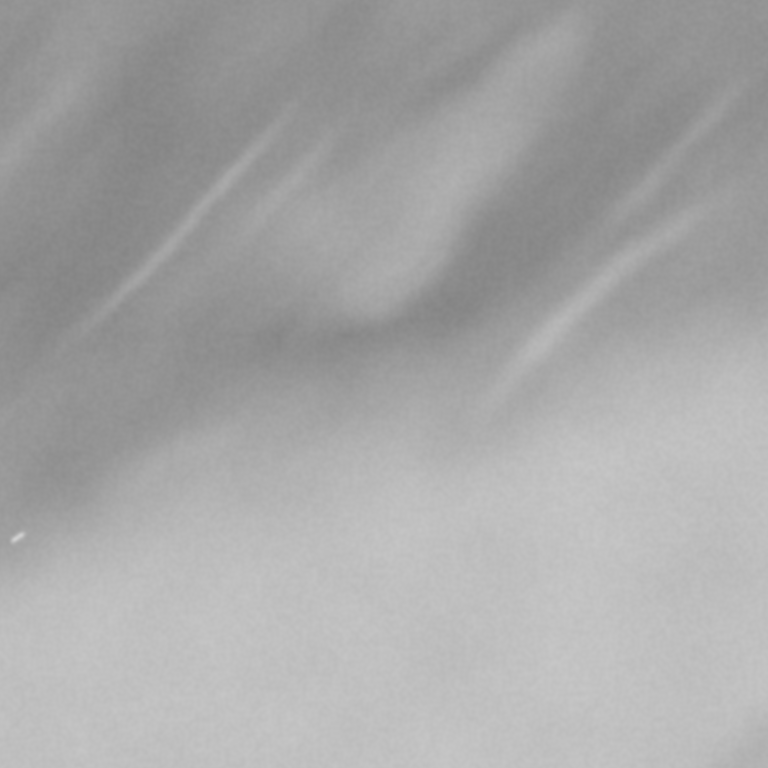
Reproduce this texture procedurally as a Shadertoy shader.

```glsl
// Soft grey cloud deck: a pale bank rises from below into a darker sky that
// is combed by diagonal wisps and holds one tapered puff of vapour.
// Built from tapered strokes, a round cone distance and gradient noise.

const float PALE_BANK = 0.752;
const float DARK_SKY = 0.578;
const vec2 WIND = vec2(0.7071, 0.7071);

// Random unit vector for a lattice cell
vec2 cellGradient(vec2 cell) {
    uvec2 q = uvec2(ivec2(cell)) * uvec2(1597334u, 3812015u);
    uint h = (q.x ^ q.y) * 1597334u;
    h = (h ^ (h >> 15)) * 2246822u;
    h ^= h >> 13;
    float angle = float(h & 65535u) / 65536.0 * 6.28319;
    return vec2(cos(angle), sin(angle));
}

float gradientNoise(vec2 p) {
    vec2 i = floor(p), f = p - i;
    vec2 u = f * f * f * (f * (f * 6.0 - 15.0) + 10.0);
    vec2 e = vec2(0.0, 1.0);
    float bottom = mix(dot(cellGradient(i), f),
                       dot(cellGradient(i + e.yx), f - e.yx), u.x);
    float top = mix(dot(cellGradient(i + e.xy), f - e.xy),
                    dot(cellGradient(i + e.yy), f - e.yy), u.x);
    return mix(bottom, top, u.y);
}

float fbm(vec2 p, int octaves) {
    float sum = 0.0, weight = 1.0;
    for (int i = 0; i < octaves; i++) {
        sum += weight * gradientNoise(p);
        p = mat2(1.6, 1.2, -1.2, 1.6) * p + 17.3;
        weight *= 0.5;
    }
    return sum;
}

// Noise stretched along the wind
float windNoise(vec2 p, float along, float across) {
    vec2 q = vec2(dot(p, WIND), dot(p, vec2(-WIND.y, WIND.x)));
    float sum = 0.0, weight = 1.0;
    for (int i = 0; i < 3; i++) {
        sum += weight * gradientNoise(q * vec2(along, across) + 9.7 * float(i));
        q *= 2.0;
        weight *= 0.5;
    }
    return sum;
}

// Soft stroke from a to b, faded at both ends and bowed sideways
float stroke(vec2 p, vec2 a, vec2 b, float width, float bow) {
    vec2 axis = b - a;
    float len = length(axis);
    vec2 dir = axis / len;
    float t = dot(p - a, dir) / len;
    float offset = dot(p - a, vec2(-dir.y, dir.x)) - bow * 4.0 * t * (1.0 - t);
    float fade = smoothstep(-0.15, 0.3, t) * (1.0 - smoothstep(0.65, 1.15, t));
    return fade * exp(-offset * offset / (width * width));
}

// Tapered puff, crisp on its lower right side and diffuse on the other
float puff(vec2 p, vec2 head, vec2 tip, float headRadius, float tipRadius) {
    vec2 axis = tip - head;
    float t = clamp(dot(p - head, axis) / dot(axis, axis), 0.0, 1.0);
    vec2 away = p - head - axis * t;
    float side = dot(away, normalize(vec2(-axis.y, axis.x)));
    float softness = mix(0.022, 0.085, smoothstep(-0.07, 0.05, side));
    float d = length(away) - mix(headRadius, tipRadius, t);
    return (1.0 - smoothstep(-softness, softness, d)) * mix(1.0, 0.6, t);
}

float paleWisps(vec2 p) {
    return 0.075 * stroke(p, vec2(0.09, 0.555), vec2(0.385, 0.865), 0.010, -0.006)
         + 0.085 * stroke(p, vec2(0.63, 0.47), vec2(0.95, 0.75), 0.018, 0.018)
         + 0.060 * stroke(p, vec2(0.79, 0.70), vec2(0.97, 0.90), 0.014, 0.0)
         + 0.050 * stroke(p, vec2(-0.03, 0.76), vec2(0.13, 0.92), 0.022, 0.0)
         + 0.030 * stroke(p, vec2(0.30, 0.67), vec2(0.46, 0.86), 0.012, 0.0)
         + 0.035 * stroke(p, vec2(0.13, 0.35), vec2(0.33, 0.46), 0.025, 0.0);
}

float darkBands(vec2 p) {
    return 0.045 * stroke(p, vec2(-0.05, 0.55), vec2(0.34, 0.90), 0.075, 0.0)
         + 0.040 * stroke(p, vec2(0.57, 0.56), vec2(0.86, 0.92), 0.070, 0.0)
         + 0.040 * stroke(p, vec2(0.30, 0.52), vec2(0.62, 0.62), 0.045, -0.01)
         + 0.040 * stroke(p, vec2(0.53, 0.85), vec2(0.76, 1.02), 0.024, 0.0)
         + 0.035 * stroke(p, vec2(-0.06, 0.26), vec2(0.12, 0.44), 0.070, 0.0)
         + 0.060 * stroke(p, vec2(0.90, -0.04), vec2(1.04, 0.06), 0.040, 0.0);
}

void mainImage(out vec4 fragColor, in vec2 fragCoord) {
    vec2 p = fragCoord / iResolution.xy;
    vec2 warped = p + 0.014 * vec2(fbm(p * 7.0, 3), fbm(p * 7.0 + 40.0, 3));

    // Sloping transition from the pale bank to the dark sky
    float height = p.y - 0.26 - 0.30 * p.x + 0.05 * fbm(p * 4.0 + 5.0, 3);
    float sky = smoothstep(-0.14, 0.21, height);
    float grey = mix(PALE_BANK, DARK_SKY, sky);

    // Wind combed sky and gently mottled bank
    grey += 0.045 * sky * windNoise(warped, 2.5, 9.0);
    grey += 0.022 * fbm(p * 6.0 + 21.0, 4);

    // Large cloud shapes and one small bright fleck
    grey += 0.085 * puff(warped, vec2(0.475, 0.67), vec2(0.73, 0.94), 0.095, 0.03);
    grey += paleWisps(mix(p, warped, 0.5)) - darkBands(warped);
    grey += 0.18 * stroke(p, vec2(0.014, 0.294), vec2(0.033, 0.307), 0.004, 0.0);

    // Fine film grain
    grey += 0.018 * gradientNoise(p * 150.0) + 0.014 * gradientNoise(p * 70.0 + 3.0);

    fragColor = vec4(vec3(clamp(grey, 0.0, 1.0)), 1.0);
}
```
